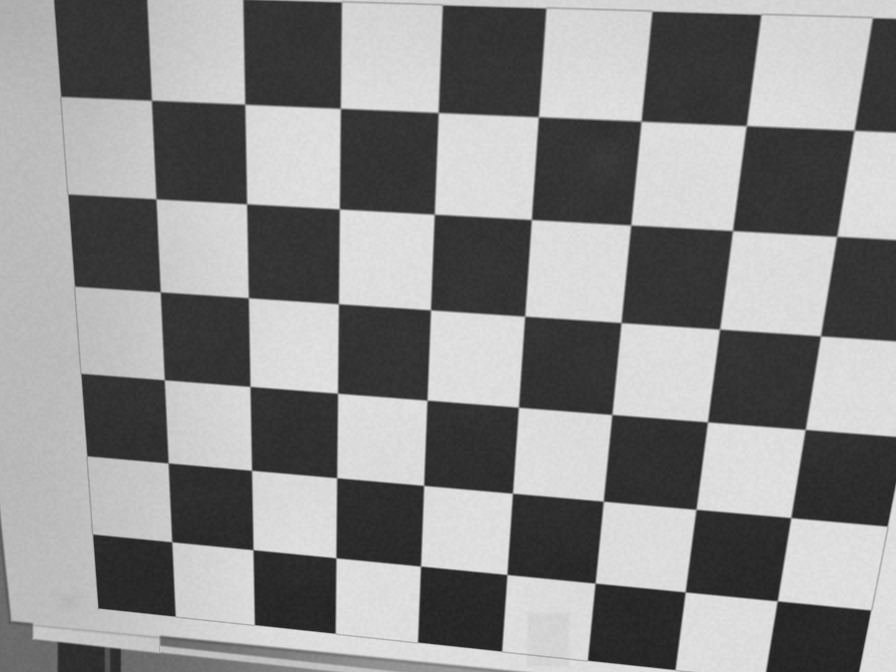
Reproduce this pattern procedurally as a Shadertoy shader.

```glsl
// Perspective checkerboard of nine by seven cells on a softly lit paper sheet.

const float PI = 3.14159265;

// Sine-free hash of a lattice point
float hash(vec2 p) {
    vec3 q = fract(vec3(p.xyx) * 0.1031);
    q += dot(q, q.yzx + 33.33);
    return fract((q.x + q.y) * q.z);
}

float valueNoise(vec2 p) {
    vec2 i = floor(p), f = fract(p);
    f = f * f * (3.0 - 2.0 * f);
    return mix(mix(hash(i), hash(i + vec2(1, 0)), f.x),
               mix(hash(i + vec2(0, 1)), hash(i + vec2(1, 1)), f.x), f.y);
}

// Coverage of the negative side of a distance
float cover(float d, float soft) {
    return 1.0 - smoothstep(-soft, soft, d);
}

float boxDist(vec2 p, vec2 center, vec2 halfSize) {
    vec2 q = abs(p - center) - halfSize;
    return max(q.x, q.y);
}

// Signed distance to a line; positive below one that runs rightward
float lineDist(vec2 p, vec2 a, vec2 b) {
    vec2 d = normalize(b - a), q = p - a;
    return d.x * q.y - d.y * q.x;
}

// Canvas to grid cells by inverting the board's perspective
vec2 toGrid(vec2 p) {
    mat3 boardToCanvas = mat3(0.1332, 0.0041, -0.01138,
                              0.0136, 0.1539, 0.02972,
                              0.0903, 0.1441, 1.0);
    vec3 g = inverse(boardToCanvas) * vec3(p, 1.0);
    return g.xy / g.z + vec2(0.0, 1.0);
}

// Ink coverage: alternating cells clipped to the board
float checkerInk(vec2 grid, vec2 cells, float soft) {
    vec2 wave = clamp(sin(PI * grid) / (PI * soft), -1.0, 1.0);
    float ink = smoothstep(-1.0, 1.0, wave.x * wave.y);
    return ink * cover(boxDist(grid, cells * 0.5, cells * 0.5), soft);
}

// Paper brightness: dim left side, faint mottling, smudge and tape
float paperTone(vec2 p) {
    float tone = mix(0.725, 0.865, smoothstep(0.0, 0.48, p.x));
    tone -= 0.035 * (1.0 - smoothstep(0.0, 0.2, p.y));
    tone += 0.02 * (valueNoise(p * 7.0) - 0.5);
    float smudge = cover(length((p - vec2(0.1, 0.895)) * vec2(1.0, 1.6)), 0.045);
    float tape = cover(boxDist(p, vec2(0.816, 0.952), vec2(0.031, 0.04)), 0.004);
    return tone - 0.1 * smudge * valueNoise(p * 60.0) - 0.035 * tape;
}

// Ink brightness: darker toward the bottom, with one faint rub
float inkTone(vec2 p) {
    float tone = mix(0.205, 0.155, smoothstep(0.45, 1.0, p.y));
    float rub = cover(length(p - vec2(0.9, 0.24)) - 0.01, 0.05);
    return tone + 0.04 * rub + 0.012 * (valueNoise(p * 20.0) - 0.5);
}

// Dim surroundings below the sheet
float backdropTone(vec2 p, float soft) {
    float tone = mix(0.42, 0.6, smoothstep(0.18, 0.7, p.x));
    float gap = cover(boxDist(p, vec2(0.133, 1.0), vec2(0.047, 0.08)), soft);
    float post = cover(abs(p.x - 0.16) - 0.004, soft);
    tone = mix(tone, 0.18 + 0.15 * post, gap);
    float strip = cover(abs(lineDist(p, vec2(0.238, 0.966), vec2(0.66, 1.012))) - 0.005, soft);
    return mix(tone, 0.76, strip * step(0.238, p.x));
}

void mainImage(out vec4 fragColor, in vec2 fragCoord) {
    // Height units, measured down from the top
    vec2 p = vec2(fragCoord.x, iResolution.y - fragCoord.y) / iResolution.y;
    float soft = max(0.0025, 0.8 / iResolution.y);

    // Backdrop and the loose flap under the sheet
    float tone = backdropTone(p, soft);
    float flap = max(lineDist(p, vec2(0.049, 0.951), vec2(0.238, 0.972)),
                     abs(p.x - 0.1435) - 0.0945);
    tone = mix(tone, 0.78, cover(flap, soft));

    // Paper sheet with a thin shadow along its lower edge
    float bottomEdge = lineDist(p, vec2(0.017, 0.924), vec2(0.764, 0.998));
    float leftEdge = lineDist(p, vec2(0.0, 0.76), vec2(0.017, 0.924));
    float sheet = max(bottomEdge, leftEdge);
    tone *= 1.0 - 0.3 * cover(abs(sheet - 0.003), 0.005);
    tone = mix(tone, paperTone(p), cover(sheet, soft));

    // Printed checks
    float ink = checkerInk(toGrid(p), vec2(9.0, 7.0), soft * 7.5);
    tone = mix(tone, inkTone(p), ink);

    // Fine grain
    tone += 0.03 * (valueNoise(p * 260.0) - 0.5);
    fragColor = vec4(vec3(tone), 1.0);
}
```
